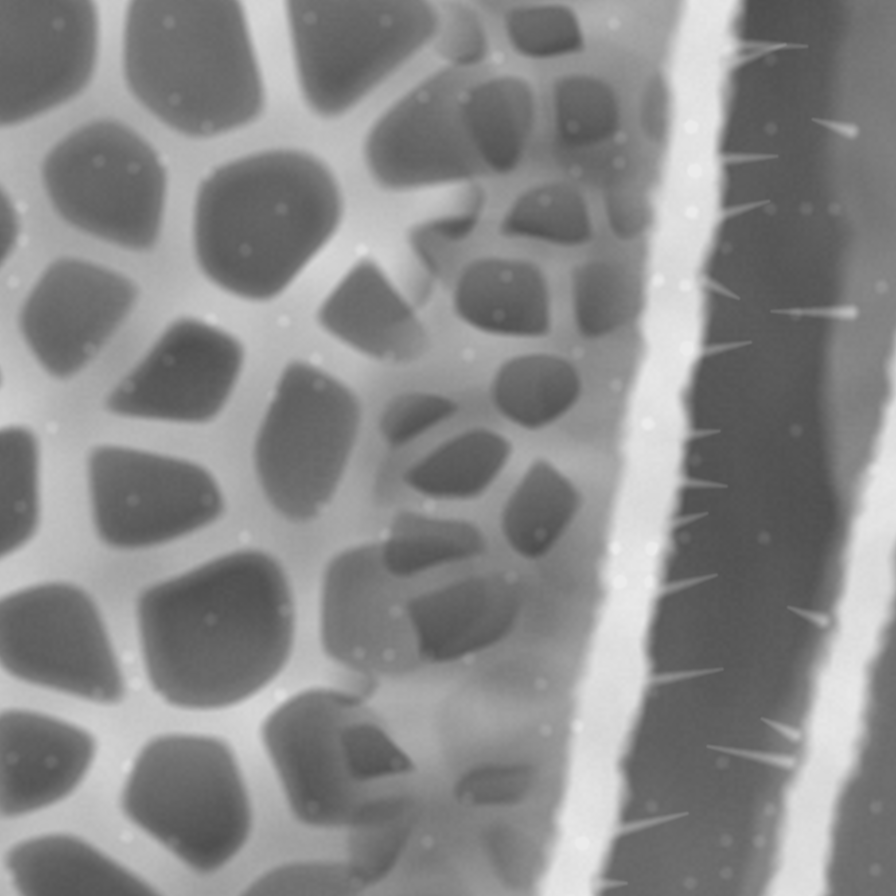
Reproduce this texture procedurally as a three.js fragment shader.

```glsl
// Grey micrograph of plant tissue: walled cells, two bright ribs and a dark hairy channel.
varying vec2 vUv;

const float FLOOR_DARK = 0.35;
const float CHANNEL_TONE = 0.35;
const float VEIL_TONE = 0.55;
const float WALL_TONE = 0.72;
const float RIB_TONE = 0.87;

float hash(vec2 p) {
  return fract(sin(dot(p, vec2(127.1, 311.7))) * 4375.85);
}

vec2 hash2(vec2 p) {
  return vec2(hash(p), hash(p + 37.3));
}

mat2 rotation(float angle) {
  float c = cos(angle), s = sin(angle);
  return mat2(c, -s, s, c);
}

// Layered sines, roughly -1 to 1.
float swell(vec2 p) {
  float sum = 0.0, amp = 0.5;
  for (int i = 0; i < 4; i++) {
    p = rotation(1.1) * p * 1.7 + 2.3;
    sum += amp * sin(p.x + 1.3 * sin(p.y));
    amp *= 0.6;
  }
  return sum;
}

// Smooth grain between hashed lattice points.
float grain(vec2 p) {
  vec2 i = floor(p), f = smoothstep(0.0, 1.0, fract(p));
  float low = mix(hash(i), hash(i + vec2(1.0, 0.0)), f.x);
  float high = mix(hash(i + vec2(0.0, 1.0)), hash(i + 1.0), f.x);
  return mix(low, high, f.y) - 0.5;
}

vec2 cellCentre(vec2 id, float jitter) {
  return id + 0.5 + jitter * (hash2(id) - 0.5) + vec2(0.35 * mod(id.y, 2.0), 0.0);
}

// Rounded cellular noise: x = distance to wall, y = height in cell, zw = cell id.
vec4 cells(vec2 p, float jitter, float sharpness) {
  vec2 base = floor(p), nearId = base, toNear = vec2(9.0);
  for (int j = -1; j <= 1; j++)
  for (int i = -1; i <= 1; i++) {
    vec2 id = base + vec2(float(i), float(j));
    vec2 r = cellCentre(id, jitter) - p;
    if (dot(r, r) < dot(toNear, toNear)) { toNear = r; nearId = id; }
  }
  float sum = 0.0;
  for (int j = -2; j <= 2; j++)
  for (int i = -2; i <= 2; i++) {
    if (i == 0 && j == 0) continue;
    vec2 r = cellCentre(nearId + vec2(float(i), float(j)), jitter) - p;
    sum += exp(-sharpness * dot(0.5 * (toNear + r), normalize(r - toNear)));
  }
  return vec4(-log(sum) / sharpness, -toNear.y, nearId);
}

// Walled cells with sloping floors.
float tissue(vec2 uv) {
  vec2 warp = vec2(swell(uv * 3.0), swell(uv * 3.0 + 7.0));
  vec2 p = rotation(0.12) * (uv + 0.022 * warp) * vec2(5.6, 6.3) + vec2(3.2, 1.7);
  vec4 cell = cells(p, 0.62, 15.0);
  float tilt = hash(cell.zw + 5.0) - 0.4;
  float ground = FLOOR_DARK + 0.09 * hash(cell.zw) + 0.36 * tilt * cell.y + 0.03 * swell(uv * 9.0);
  ground = mix(0.5, ground, smoothstep(0.08, 0.26, cell.x));
  float thickness = 0.07 + 0.035 * swell(uv * 5.0 + 3.0);
  float wall = 1.0 - smoothstep(thickness, thickness + 0.09, cell.x);
  return mix(ground, WALL_TONE + 0.11 * swell(uv * 6.0 + 1.0), wall);
}

// Pale film with small rounded pits.
float pittedVeil(vec2 uv) {
  vec2 p = (uv + 0.015 * swell(uv * 8.0)) * vec2(9.0, 11.0);
  vec4 pit = cells(p, 0.75, 14.0);
  float depth = smoothstep(0.06, 0.2, pit.x) * smoothstep(0.3, 0.6, hash(pit.zw + 9.0));
  float film = VEIL_TONE + 0.13 * swell(uv * vec2(5.0, 11.0));
  return mix(film, 0.37 + 0.16 * pit.y, depth);
}

// Faint scattered specks.
float specks(vec2 uv) {
  vec2 id = floor(uv * 24.0);
  vec2 offset = fract(uv * 24.0) - 0.3 - 0.4 * hash2(id);
  return step(0.8, hash(id + 2.0)) * (1.0 - smoothstep(0.06, 0.26, length(offset)));
}

// Tapered hair from root along reach.
float hair(vec2 uv, vec2 root, vec2 reach, float width) {
  vec2 r = uv - root;
  float t = clamp(dot(r, reach) / dot(reach, reach), 0.0, 1.0);
  float d = length(r - reach * t);
  return (1.0 - smoothstep(0.0, width * (1.4 - t), d)) * (1.0 - 0.6 * t);
}

float leftRibX(float y) { return 0.635 + 0.22 * y - 0.065 * y * y; }
float rightRibX(float y) { return 0.885 + 0.24 * y; }

float rib(float offset, float halfWidth) {
  return 1.0 - smoothstep(halfWidth - 0.013, halfWidth + 0.013, abs(offset));
}

void main() {
  vec2 uv = vUv;
  float ragged = 0.007 * swell(uv * 22.0);
  float fromLeft = uv.x - leftRibX(uv.y) + ragged;
  float fromRight = uv.x - rightRibX(uv.y) + ragged;

  // Cells, fading to the pitted veil beside the left rib.
  float veil = smoothstep(-0.34, -0.22, fromLeft + 0.05 * swell(uv * 4.0));
  float tone = mix(tissue(uv), pittedVeil(uv), 0.85 * veil);
  tone = mix(tone, 0.64, 0.6 * smoothstep(-0.1, -0.03, fromLeft));

  // Dark channel with a paler strip along its right side.
  float channel = CHANNEL_TONE + 0.035 * swell(uv * vec2(9.0, 5.0));
  channel += 0.06 * (1.0 - smoothstep(0.0, 0.3, uv.y));
  float stripX = min(rightRibX(uv.y) - 0.055, 0.93) + 0.015 * swell(uv * 10.0);
  float strip = 0.5 + 0.06 * swell(uv * 7.0);
  channel = mix(channel, strip, smoothstep(-0.015, 0.02, uv.x - stripX));
  channel = mix(channel, 0.43, smoothstep(0.02, 0.06, fromRight));
  for (int i = 0; i < 18; i++) {
    vec2 seed = vec2(float(i), 4.0), rnd = hash2(seed);
    float y = (float(i) + rnd.x) / 18.0;
    float side = rnd.y < 0.55 ? 1.0 : -1.0;
    float x = side > 0.0 ? leftRibX(y) + 0.03 : min(rightRibX(y) - 0.04, 0.95);
    vec2 reach = vec2(side * (0.03 + 0.07 * hash(seed + 1.0)), 0.05 * (hash(seed + 3.0) - 0.5));
    channel += 0.22 * hair(uv, vec2(x, y), reach, 0.009);
  }
  tone = mix(tone, channel, smoothstep(-0.01, 0.01, fromLeft));

  // Bright ribs, specks and fine grain.
  float ribTone = RIB_TONE + 0.035 * swell(uv * 12.0);
  tone = mix(tone, ribTone, rib(fromLeft, 0.033));
  tone = mix(tone, ribTone, rib(fromRight, 0.03));
  tone += 0.06 * specks(uv) + 0.018 * grain(uv * 230.0);
  gl_FragColor = vec4(vec3(clamp(tone, 0.27, 0.92)), 1.0);
}
```
